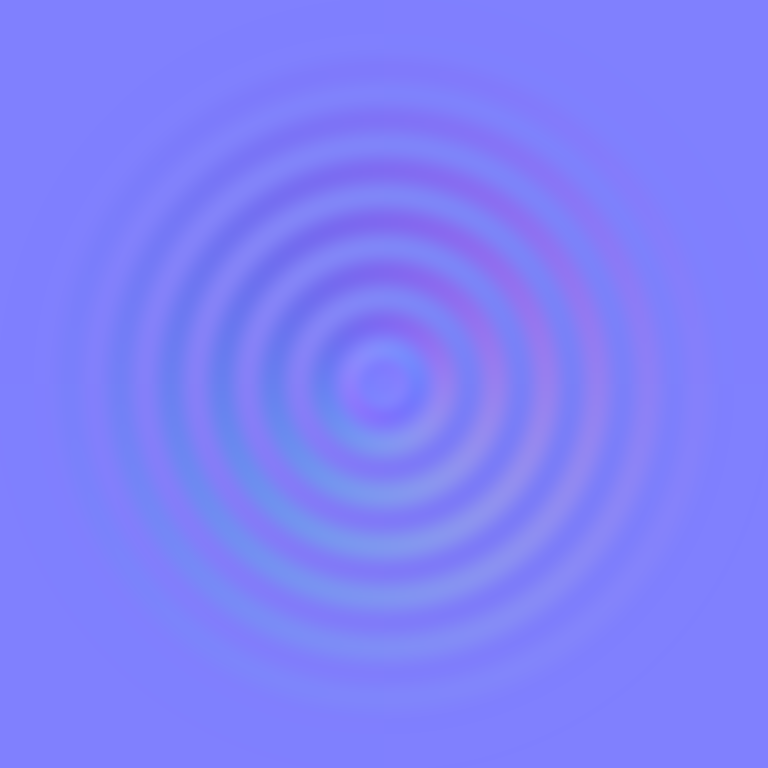
This texture map is drawn by a WebGL 1 fragment shader. Its source:

```glsl
precision highp float;
uniform vec2 u_resolution;

#define RING_SPACING 0.067
#define FIRST_RING 0.0775
#define RIPPLE_TILT 0.060
#define OUTWARD_TILT 0.034
#define FADE_START 0.20
#define FADE_END 0.51
#define DEPTH_LOSS 0.046
#define CREST_LOSS 0.016

const float TAU = 6.2831853;
const vec3 FLAT_NORMAL = vec3(0.5, 0.5, 0.998);

// Alternating slope, strongest outward at each ring radius
float ringWave(float radius) {
  return cos(TAU * (radius - FIRST_RING) / RING_SPACING);
}

// Encodes the slope in red and green, and the lost height in blue
vec3 rippleNormal(vec2 p) {
  float radius = length(p);
  vec2 outward = p / max(radius, 0.0001);
  float wave = ringWave(radius);
  float fade = 1.0 - smoothstep(FADE_START, FADE_END, radius);

  // Soften the centre, where the radial direction is undefined
  float core = smoothstep(0.0, 0.045, radius);
  float body = smoothstep(0.02, 0.10, radius);

  float tilt = fade * (RIPPLE_TILT * wave * core + OUTWARD_TILT * body);
  float loss = fade * (DEPTH_LOSS + CREST_LOSS * wave) * body;

  // Green points down the canvas
  return FLAT_NORMAL + vec3(outward * vec2(tilt, -tilt), -loss);
}

void main() {
  vec2 uv = gl_FragCoord.xy / u_resolution;
  gl_FragColor = vec4(rippleNormal(uv - 0.5), 1.0);
}
```
